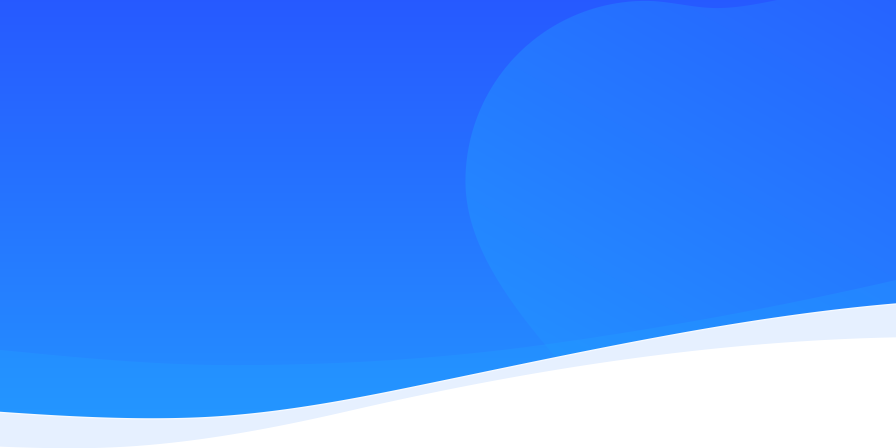
Give the GLSL for this background, as a Shadertoy shader.

```glsl
// A blue gradient sky with a translucent rounded blob and layered waves.
// Waves are smooth cubic curves through four knots; the blob joins an arc,
// a flaring hyperbola and one such curve. Canvas spans 2 by 1 units.

// Colours
const vec3 SKY_TOP    = vec3(0.15, 0.35, 1.0);
const vec3 SKY_BOTTOM = vec3(0.14, 0.58, 1.0);
const vec3 BLOB_NEAR  = vec3(0.14, 0.51, 1.0);
const vec3 BLOB_FAR   = vec3(0.15, 0.39, 1.0);
const vec3 HAZE       = vec3(0.13, 0.65, 1.0);
const vec3 PALE       = vec3(0.90, 0.94, 1.0);
const vec3 WHITE      = vec3(1.0);

// Blob geometry and shading
const vec2  BLOB_CENTER = vec2(1.441, 0.596);
const float BLOB_RADIUS = 0.402;
const vec2  FLARE       = vec2(0.48, 0.39);   // hyperbola reach and scale
const vec2  SHADE_START = vec2(1.1, 0.6);
const vec2  SHADE_AXIS  = vec2(0.625, 1.125);

const float HAZE_ALPHA = 0.25;
const float RIM_WIDTH  = 0.003;
const float RIM_ALPHA  = 0.6;

// Cubic Hermite segment from knot a to knot b, with slopes s
float segment(float x, float xa, float xb, float ya, float yb, vec2 s) {
    float w = xb - xa;
    float t = clamp((x - xa) / w, 0.0, 1.0);
    float u = 1.0 - t;
    return mix(ya, yb, t * t * (3.0 - 2.0 * t))
         + w * t * u * (u * s.x - t * s.y);
}

// Smooth height curve through four knots
float curve(float x, vec4 knots, vec4 heights, vec4 slopes) {
    if (x < knots.y)
        return segment(x, knots.x, knots.y, heights.x, heights.y, slopes.xy);
    if (x < knots.z)
        return segment(x, knots.y, knots.z, heights.y, heights.z, slopes.yz);
    return segment(x, knots.z, knots.w, heights.z, heights.w, slopes.zw);
}

// Approximate signed distance to the blob, negative inside
float blobDistance(vec2 p) {
    vec2 q = p - BLOB_CENTER;
    if (q.x > 0.0) {
        float top = curve(p.x, vec4(1.441, 1.60, 1.74, 2.0),
                          vec4(0.998, 0.982, 1.001, 1.1),
                          vec4(0.0, 0.0, 0.2, 0.4));
        return p.y - top;
    }
    if (q.y > 0.0) return length(q) - BLOB_RADIUS;
    float k = q.y / FLARE.y;
    float root = sqrt(1.0 + k * k);
    float slope = FLARE.x * k / (FLARE.y * root);
    float left = FLARE.x * (root - 1.0) - BLOB_RADIUS;
    return (left - q.x) / sqrt(1.0 + slope * slope);
}

// Antialiased coverage of a signed distance
float cover(float d) {
    return clamp(0.5 - d * iResolution.y, 0.0, 1.0);
}

void mainImage(out vec4 fragColor, in vec2 fragCoord) {
    vec2 p = fragCoord / iResolution.xy * vec2(2.0, 1.0);

    // Sky
    vec3 color = mix(SKY_BOTTOM, SKY_TOP, p.y);

    // Blob
    float shade = dot(p - SHADE_START, SHADE_AXIS);
    color = mix(color, mix(BLOB_NEAR, BLOB_FAR, shade), cover(blobDistance(p)));

    // Translucent wave
    float hazeTop = curve(p.x, vec4(0.0, 0.52, 1.224, 2.0),
                          vec4(0.219, 0.185, 0.232, 0.375),
                          vec4(-0.1, 0.0, 0.14, 0.23));
    color = mix(color, HAZE, HAZE_ALPHA * cover(p.y - hazeTop));

    // Pale wave with a bright rim
    float paleTop = curve(p.x, vec4(0.0, 0.43, 0.911, 2.0),
                          vec4(0.081, 0.068, 0.135, 0.323),
                          vec4(-0.07, 0.035, 0.205, 0.085));
    float depth = paleTop - p.y;
    vec3 pale = mix(PALE, WHITE, RIM_ALPHA * cover(depth - RIM_WIDTH));
    color = mix(color, pale, cover(-depth));

    // White foreground wave
    float whiteTop = curve(p.x, vec4(0.0, 0.208, 0.78, 2.0),
                           vec4(0.003, 0.0, 0.083, 0.247),
                           vec4(-0.04, 0.02, 0.23, 0.02));
    color = mix(color, WHITE, cover(p.y - whiteTop));

    fragColor = vec4(color, 1.0);
}
```
